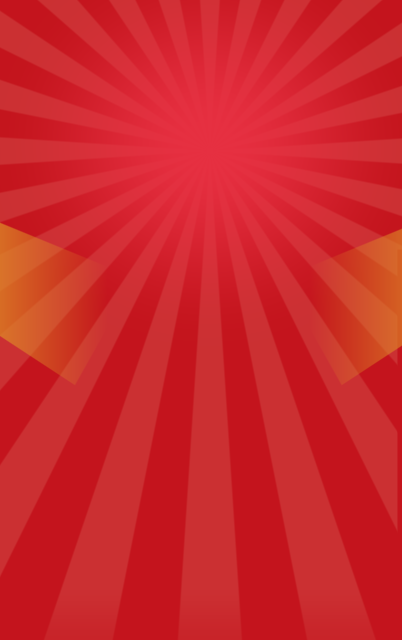
Give the GLSL for this background, as a WebGL 1 fragment shader.

```glsl
precision highp float;
// Red sunburst with a rosy glow at its hub and two amber panels fading in from the sides.

uniform vec2 u_resolution;

// Soft mask: 1 where the signed distance is positive.
float inside(float d, float blur) {
  return smoothstep(-blur, blur, d);
}

// Light rays, one every 15 degrees, centred on the downward axis.
float rays(vec2 q, float blur) {
  float spacing = radians(15.0);
  float angle = atan(q.x, -q.y);
  float offset = abs(mod(angle + 0.5 * spacing, spacing) - 0.5 * spacing);
  return inside((0.25 * spacing - offset) * length(q), blur);
}

// Slanted panel whose opacity falls with x, the distance from its outer side.
float panel(vec2 q, float blur) {
  float top = inside(0.652 - 0.41 * q.x - q.y, blur);
  float bottom = inside(q.y - 0.475 + 0.656 * q.x, blur);
  float inner = inside(dot(vec2(0.117, 0.398) - q, vec2(0.87, -0.49)), blur);
  return top * bottom * inner * clamp(1.0 - q.x / 0.168, 0.0, 1.0);
}

void main() {
  vec2 p = gl_FragCoord.xy / u_resolution.y;
  float pixel = 1.0 / u_resolution.y;
  vec2 hub = vec2(0.328, 0.764);

  // Rays, dimmed at the foot and trimmed along the lower right side
  float light = rays(p - hub, 1.2 * pixel);
  light *= mix(0.55, 1.0, smoothstep(-0.01, 0.09, p.y));
  light *= 1.0 - inside(p.x - 0.621, pixel) * inside(0.61 - p.y, pixel);
  vec3 color = mix(vec3(0.767, 0.08, 0.112), vec3(0.797, 0.188, 0.198), light);

  // Round glow around the hub
  float reach = length((p - vec2(0.326, 0.775)) * vec2(0.93, 1.0));
  float glow = 1.0 - smoothstep(0.02, 0.32, reach);
  color = mix(color, vec3(0.91, 0.19, 0.26), 0.94 * glow);

  // Mirrored amber panels
  vec2 side = vec2(0.3255 - abs(p.x - 0.3255), p.y);
  color = mix(color, vec3(0.87, 0.54, 0.15), 0.75 * panel(side, pixel));

  gl_FragColor = vec4(color, 1.0);
}
```
